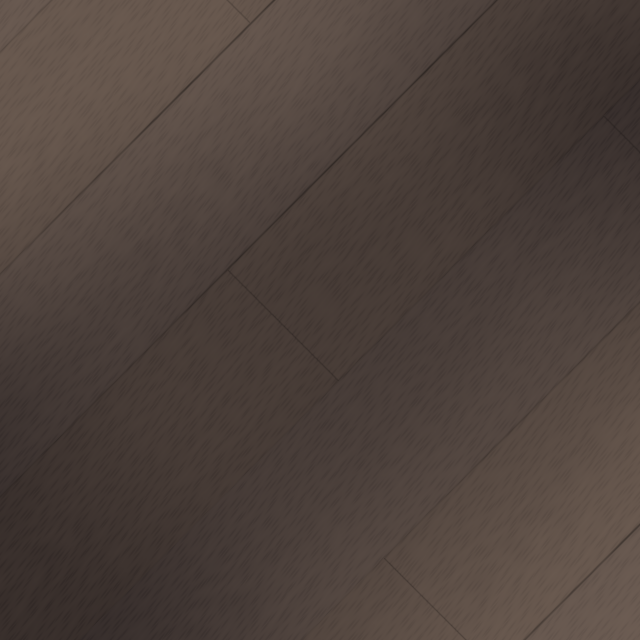
This texture is drawn by a WebGL 1 fragment shader. Its source:

```glsl
precision highp float;
uniform vec2 u_resolution;

const vec3 SHADOW = vec3(0.198, 0.164, 0.154);
const vec3 SHEEN = vec3(0.428, 0.364, 0.322);
const vec3 COOL_SHIFT = vec3(-0.002, 0.000, 0.004);
const float ROW_PITCH = 0.3477;      // plank width along the diagonal axis
const float ROW_START = 0.081;
const float PLANK_LENGTH = 1.9157;
const float JOINT_START = -0.066;
const float JOINT_STEP = 0.828;      // stagger from row to row
const float JOINT_DRIFT = 0.0269;
const float SEAM_HALF_WIDTH = 0.0013;
const float JOINT_HALF_WIDTH = 0.0009;
const float JOINT_DEPTH = 0.22;
const float LINE_SOFTNESS = 0.0008;
const float GRAIN_SLANT = -0.11;
const float FIGURE_CONTRAST = 0.013;
const float ARCH_CONTRAST = 0.022;
const float STREAK_CONTRAST = 0.07;
const float PORE_CONTRAST = 0.07;
const float BASE_LEVEL = 0.335;

vec2 hash2(vec2 p) {
  vec2 q = vec2(dot(p, vec2(127.1, 311.7)), dot(p, vec2(269.5, 183.3)));
  return fract(sin(q) * 43758.55);
}

// Distance to the nearest scattered cell point
float cellular(vec2 p) {
  vec2 cell = floor(p);
  float nearest = 2.0;
  for (int j = -1; j <= 1; j++) {
    for (int i = -1; i <= 1; i++) {
      vec2 c = cell + vec2(float(i), float(j));
      nearest = min(nearest, length(c + hash2(c) - p));
    }
  }
  return nearest;
}

// Layered figure, fine streaks and sparse dark pores
float woodGrain(vec2 p) {
  float y = p.y - GRAIN_SLANT * p.x + 0.004 * sin(6.0 * p.x + 9.0 * p.y);
  float figure = 0.0;
  float frequency = 19.0;
  float amplitude = 0.6;
  for (int i = 0; i < 5; i++) {
    figure += amplitude * sin(y * frequency + 1.2 * sin(p.x * 3.1 + figure));
    frequency *= 1.87;
    amplitude *= 0.8;
  }
  float d = cellular(vec2(p.x * 17.0, y * 125.0));
  float pores = 1.0 - smoothstep(0.08, 0.4, d);
  return FIGURE_CONTRAST * figure + STREAK_CONTRAST * (d - 0.5) - PORE_CONTRAST * (pores - 0.2);
}

// Patches of nested arches along the heart of a plank
float archFigure(float along, float side, vec2 seed) {
  float bend = side + 0.12 * sin(3.0 * along + 6.0 * seed.x);
  float phase = 40.0 * along + 150.0 * bend * bend + 2.0 * sin(9.0 * along + 7.0 * side);
  float patches = smoothstep(0.1, 0.9, sin(5.0 * along + 6.3 * seed.y));
  return ARCH_CONTRAST * sin(phase) * patches * exp(-14.0 * bend * bend);
}

float lineMask(float dist, float halfWidth, float blur) {
  return 1.0 - smoothstep(halfWidth - blur, halfWidth + blur, dist);
}

// Two soft pools of light with dark far corners
float lighting(vec2 uv, float along, float across) {
  float upper = 1.0 - smoothstep(0.16, 0.68, 1.0 - uv.y + 0.5 * uv.x);
  float lower = smoothstep(1.1, 1.98, across);
  float corners = smoothstep(0.3, 0.9, abs(along));
  return BASE_LEVEL + 0.55 * upper + 0.62 * lower - 0.26 * corners;
}

void main() {
  vec2 uv = gl_FragCoord.xy / u_resolution;
  float blur = 0.6 / min(u_resolution.x, u_resolution.y) + LINE_SOFTNESS;
  float along = uv.x + uv.y - 1.0;
  float across = uv.x - uv.y + 1.0;

  // Diagonal rows with staggered plank ends
  float rowPos = (across - ROW_START) / ROW_PITCH;
  float row = floor(rowPos);
  float n = row - 2.0;
  float offset = JOINT_START + JOINT_STEP * n + JOINT_DRIFT * n * (n - 1.0);
  float plankPos = (along - offset) / PLANK_LENGTH;
  vec2 seed = hash2(vec2(row, floor(plankPos)) + 7.0);

  // Wood tone
  float level = lighting(uv, along, across);
  level += 0.03 * (seed.x - 0.5);
  level += woodGrain(vec2(along, across) + seed * 6.0);
  level += archFigure(along, rowPos - row - 0.5, seed);
  vec3 color = mix(SHADOW, SHEEN, level);
  color += COOL_SHIFT * mod(row, 2.0);

  // Long seams of uneven depth, fading toward the lower end
  float seamIndex = floor(rowPos + 0.5);
  float seamDist = abs(rowPos - seamIndex) * ROW_PITCH * 0.7071;
  float depth = 0.23 + 0.15 * cos(1.5708 * (seamIndex - 1.4));
  depth *= mix(0.4, 1.0, smoothstep(-0.45, 0.15, along));
  depth *= 0.9 + 0.2 * sin(13.0 * along + 2.0 * seamIndex) * sin(31.0 * along);
  float seam = lineMask(seamDist, SEAM_HALF_WIDTH, blur);
  seam += 0.15 * exp(-seamDist / 0.004);

  // Short end joints
  float jointDist = abs(plankPos - floor(plankPos + 0.5)) * PLANK_LENGTH * 0.7071;
  float joint = lineMask(jointDist, JOINT_HALF_WIDTH, blur);

  color *= 1.0 - max(depth * seam, JOINT_DEPTH * joint);
  gl_FragColor = vec4(color, 1.0);
}
```
